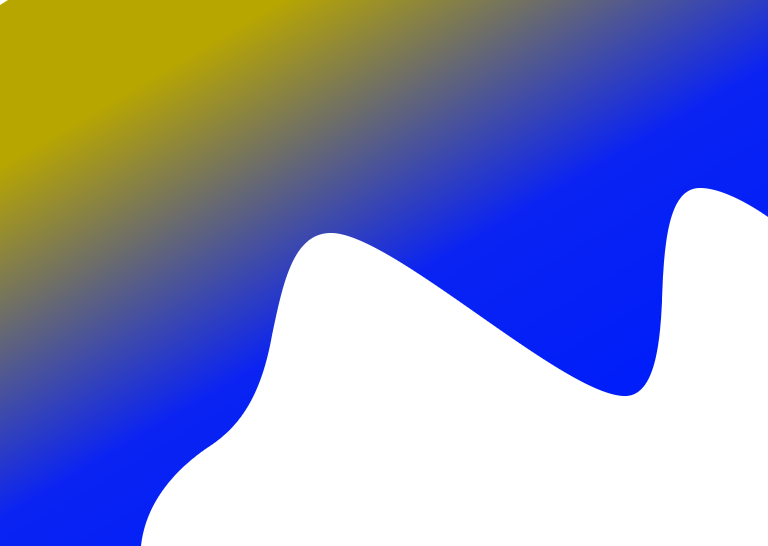
This background is drawn by a Shadertoy shader. Its source:

```glsl
// A slanted gold-to-blue gradient above a white rolling wave.
// The wave crest is a chain of cubic Bezier arcs that advance in x, so each
// column is solved by bisection and the edge is smoothed along its normal.

const vec3 GOLD = vec3(0.722, 0.651, 0.0);
const vec3 BLUE = vec3(0.039, 0.137, 0.953);
const vec3 DEEP_BLUE = vec3(0.0, 0.118, 0.98);
const vec3 WHITE = vec3(1.0);

// Gradient position = dot(canvas position from the top left, SLANT) - START
const vec2 GRADIENT_SLANT = vec2(1.276, 1.538);
const float GRADIENT_START = 0.465;
const float DEEP_END = 1.65;

// Width and height of the small white cut in the top left corner
const vec2 CORNER_CUT = vec2(0.0104, 0.0092);

// Crest control points; neighbouring arcs share their end points
const int ARCS = 7;
const int BISECTIONS = 20;
const vec2 CREST[22] = vec2[22](
    vec2(0.1836, 0.0),
    vec2(0.1901, 0.0842), vec2(0.2318, 0.1429), vec2(0.2695, 0.1795),
    vec2(0.3060, 0.2125), vec2(0.3385, 0.2619), vec2(0.3542, 0.3864),
    vec2(0.3685, 0.4817), vec2(0.3815, 0.5733), vec2(0.4310, 0.5733),
    vec2(0.5104, 0.5733), vec2(0.7344, 0.2747), vec2(0.8138, 0.2747),
    vec2(0.8516, 0.2747), vec2(0.8594, 0.3645), vec2(0.8620, 0.4505),
    vec2(0.8646, 0.5604), vec2(0.8711, 0.6557), vec2(0.9115, 0.6557),
    vec2(0.9362, 0.6557), vec2(0.9701, 0.6319), vec2(1.0, 0.6026)
);

vec2 bezier(vec2 a, vec2 b, vec2 c, vec2 d, float t) {
    float s = 1.0 - t;
    return s * s * s * a + 3.0 * s * t * (s * b + t * c) + t * t * t * d;
}

vec2 bezierTangent(vec2 a, vec2 b, vec2 c, vec2 d, float t) {
    float s = 1.0 - t;
    return 3.0 * (s * s * (b - a) + 2.0 * s * t * (c - b) + t * t * (d - c));
}

// Signed distance to the crest in pixels, negative inside the wave
float crestDistance(vec2 uv) {
    int arc = 0;
    for (int i = 1; i < ARCS; i++) {
        if (uv.x >= CREST[3 * i].x) arc = i;
    }
    vec2 a = CREST[3 * arc];
    vec2 b = CREST[3 * arc + 1];
    vec2 c = CREST[3 * arc + 2];
    vec2 d = CREST[3 * arc + 3];

    // Find the curve parameter at this column
    float low = 0.0;
    float high = 1.0;
    for (int i = 0; i < BISECTIONS; i++) {
        float middle = 0.5 * (low + high);
        if (bezier(a, b, c, d, middle).x < uv.x) low = middle;
        else high = middle;
    }
    float t = 0.5 * (low + high);

    // Project the offset onto the pixel-space normal
    vec2 offset = (uv - bezier(a, b, c, d, t)) * iResolution.xy;
    vec2 tangent = bezierTangent(a, b, c, d, t) * iResolution.xy;
    return dot(offset, normalize(vec2(-tangent.y, tangent.x)));
}

// Signed distance to the corner cut in pixels, negative inside
float cornerDistance(vec2 fromTopLeft) {
    vec2 slope = 1.0 / CORNER_CUT;
    return (dot(fromTopLeft, slope) - 1.0) / length(slope / iResolution.xy);
}

float coverage(float pixels) {
    return clamp(0.5 - pixels, 0.0, 1.0);
}

void mainImage(out vec4 fragColor, in vec2 fragCoord) {
    vec2 uv = fragCoord / iResolution.xy;
    vec2 fromTopLeft = vec2(uv.x, 1.0 - uv.y);

    // Sky gradient
    float g = dot(fromTopLeft, GRADIENT_SLANT) - GRADIENT_START;
    vec3 color = mix(GOLD, BLUE, clamp(g, 0.0, 1.0));
    color = mix(color, DEEP_BLUE, clamp((g - 1.0) / (DEEP_END - 1.0), 0.0, 1.0));

    // White wave and corner
    float white = max(coverage(crestDistance(uv)), coverage(cornerDistance(fromTopLeft)));
    fragColor = vec4(mix(color, WHITE, white), 1.0);
}
```
